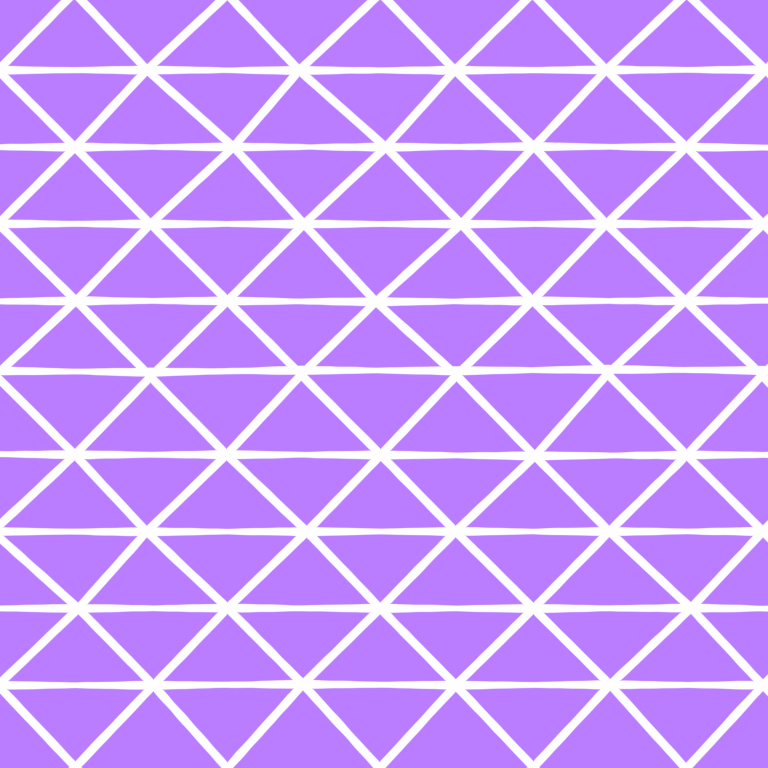
Reproduce this pattern procedurally as a Shadertoy shader.

```glsl
// White lattice of flat triangles on violet, five columns by ten rows.
// Slightly displaced lattice nodes are joined by distance-field strokes:
// even diagonals, and rails that grow thinner halfway between nodes.

const vec3 VIOLET = vec3(0.729, 0.490, 1.0);
const vec3 WHITE = vec3(0.996);

const vec2 ORIGIN = vec2(0.0970, 0.0076);  // first node of row 0
const vec2 STEP = vec2(0.1992, 0.1001);    // node spacing
const vec2 JITTER = vec2(0.008, 0.002);    // largest node displacement

const float DIAGONAL_HALF = 0.0055;
const float RAIL_HALF_MID = 0.0038;
const float RAIL_HALF_END = 0.0060;

const float BARE_ROW = 0.0;                // row without a rail
const float BARE_DROP = -0.008;
const float SLIPPED_ROW = 5.0;             // row set a little too high
const float NODE_SLIP = 0.003;
const float RAIL_SLIP = 0.006;

const float WOBBLE = 0.0007;               // hand-cut edge roughness
const float WOBBLE_FREQ = 38.0;
const float SOFTNESS = 0.0011;

vec2 hash2(vec2 p) {
    vec3 q = fract(p.xyx * vec3(0.1031, 0.1030, 0.0973));
    q += dot(q, q.yzx + 33.33);
    return fract((q.xx + q.yz) * q.zy) * 2.0 - 1.0;
}

float gradientNoise(vec2 p) {
    vec2 i = floor(p), f = p - i;
    vec2 u = f * f * f * (f * (f * 6.0 - 15.0) + 10.0);
    vec2 e = vec2(1.0, 0.0);
    float a = dot(hash2(i), f);
    float b = dot(hash2(i + e.xy), f - e.xy);
    float c = dot(hash2(i + e.yx), f - e.yx);
    float d = dot(hash2(i + e.xx), f - e.xx);
    return mix(mix(a, b, u.x), mix(c, d, u.x), u.y);
}

// Lattice node; cubing the hash keeps most displacements small.
vec2 nodeAt(float col, float row) {
    vec2 h = hash2(vec2(col, row) + 17.0);
    vec2 p = ORIGIN + vec2(col + 0.5 * mod(row, 2.0), row) * STEP;
    if (row == BARE_ROW) p.y += BARE_DROP;
    if (row == SLIPPED_ROW) p.y += NODE_SLIP;
    return p + JITTER * h * h * h;
}

// Signed distance to a stroke whose half width varies from ends to middle.
float stroke(vec2 p, vec2 a, vec2 b, float endHalf, float midHalf) {
    vec2 ab = b - a;
    float t = clamp(dot(p - a, ab) / dot(ab, ab), 0.0, 1.0);
    return length(p - a - ab * t) - mix(midHalf, endHalf, abs(2.0 * t - 1.0));
}

float lattice(vec2 p) {
    float dist = 1.0;
    vec2 cell = floor((p - ORIGIN) / STEP);
    for (float j = -1.0; j <= 1.0; j++) {
        float row = cell.y + j;
        float odd = mod(row, 2.0);
        vec2 lift = vec2(0.0, row == SLIPPED_ROW ? RAIL_SLIP : 0.0);
        for (float i = -2.0; i <= 2.0; i++) {
            float col = cell.x + i;
            vec2 node = nodeAt(col, row);

            // Diagonals to the two nodes above
            for (float side = -1.0; side <= 0.0; side++) {
                vec2 above = nodeAt(col + odd + side, row + 1.0);
                dist = min(dist, stroke(p, node, above, DIAGONAL_HALF, DIAGONAL_HALF));
            }

            // Rail to the next node on the right
            if (row != BARE_ROW) {
                vec2 next = nodeAt(col + 1.0, row);
                dist = min(dist, stroke(p, node + lift, next + lift,
                                        RAIL_HALF_END, RAIL_HALF_MID));
            }
        }
    }
    return dist;
}

void mainImage(out vec4 fragColor, in vec2 fragCoord) {
    vec2 p = fragCoord / iResolution.y;
    float dist = lattice(p) + WOBBLE * gradientNoise(p * WOBBLE_FREQ);
    float edge = max(SOFTNESS, 0.75 / iResolution.y);
    float ink = 1.0 - smoothstep(-edge, edge, dist);
    fragColor = vec4(mix(VIOLET, WHITE, ink), 1.0);
}
```
